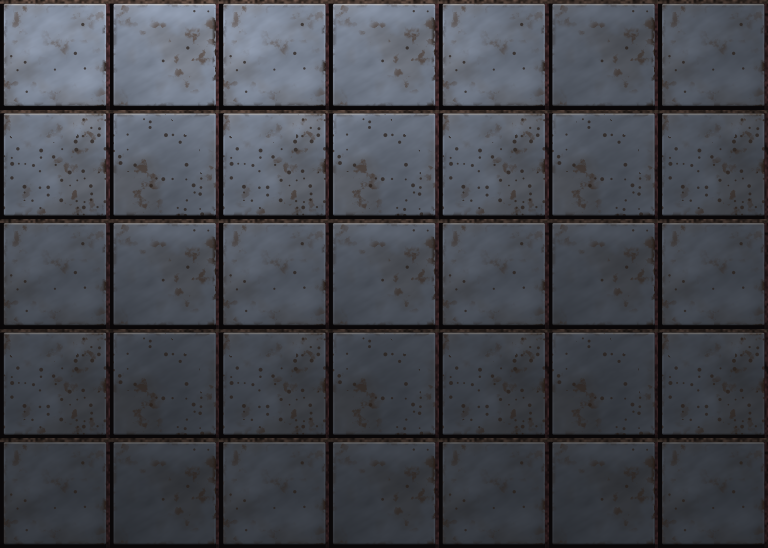
Reproduce this texture procedurally as a Shadertoy shader.

```glsl
// Seven by five worn blue-grey metal tiles with rusty grout, lit from the upper left.

const vec2 TILES = vec2(7.0, 5.0);
const vec3 STEEL = vec3(0.93, 1.0, 1.12);
const vec3 RUST = vec3(0.23, 0.17, 0.13);
const vec3 SHADOW = vec3(0.035, 0.028, 0.032);
const vec3 PLUM_GROUT = vec3(0.27, 0.17, 0.18);
const vec3 BROWN_GROUT = vec3(0.31, 0.25, 0.22);
const vec3 RIM = vec3(0.92, 0.88, 0.84);

float hash(vec2 p) {
    vec3 q = fract(p.xyx * vec3(0.1031, 0.1030, 0.0973));
    q += dot(q, q.yzx + 33.33);
    return fract((q.x + q.y) * q.z);
}

float noise(vec2 p) {
    vec2 i = floor(p), f = fract(p);
    f = f * f * (3.0 - 2.0 * f);
    float low = mix(hash(i), hash(i + vec2(1, 0)), f.x);
    float high = mix(hash(i + vec2(0, 1)), hash(i + vec2(1, 1)), f.x);
    return mix(low, high, f.y);
}

float fbm(vec2 p) {
    float sum = 0.0, amp = 0.53;
    for (int i = 0; i < 4; i++) {
        sum += amp * noise(p);
        p = mat2(1.6, 1.2, -1.2, 1.6) * p + 7.3;
        amp *= 0.5;
    }
    return sum;
}

float roundedBox(vec2 p, vec2 halfSize, float radius) {
    vec2 d = abs(p) - halfSize + radius;
    return length(max(d, 0.0)) + min(max(d.x, d.y), 0.0) - radius;
}

// Scattered round pits, gathered into loose clusters
float pits(vec2 p, float density, float aa) {
    vec2 q = p * 15.0, cell = floor(q);
    float chance = density * smoothstep(0.38, 0.65, noise(p * 3.5 + 11.0));
    vec2 center = 0.3 + 0.4 * vec2(hash(cell + 3.1), hash(cell + 8.7));
    float radius = mix(0.1, 0.27, hash(cell + 5.3));
    float blur = aa * 15.0;
    float dotMask = 1.0 - smoothstep(radius - blur, radius + blur, length(q - cell - center));
    return dotMask * step(hash(cell + 1.9), chance);
}

// Broad highlight falling off from the top, left of center
float lamp(vec2 uv) {
    vec2 d = uv - vec2(0.25, 1.0);
    return 0.16 + 0.44 / (1.0 + 3.5 * d.x * d.x + 6.0 * d.y * d.y);
}

// Grout: plum upright joints, brown level joints, each with a shadowed half
vec3 groutColor(vec2 cellUv, vec2 wear, float light, float aa) {
    float grit = noise(wear * 45.0) * 0.6 + noise(wear * 23.0) * 0.4;
    float upright = smoothstep(0.967 - aa, 0.967 + aa, cellUv.x);
    float level = 1.0 - smoothstep(0.034 - aa, 0.034 + aa, cellUv.y);
    float underTile = smoothstep(0.967 - aa, 0.967 + aa, cellUv.y);
    float glow = (0.3 + 1.5 * light) * (0.25 + 1.1 * grit);
    vec3 color = mix(SHADOW, PLUM_GROUT * glow, upright);
    color = mix(color, BROWN_GROUT * glow, level);
    return mix(color, SHADOW, underTile * (1.0 - 0.5 * upright));
}

// Tile face: clouded metal with stains, specks, pits and rusty borders
vec3 tileColor(vec2 cellUv, vec2 wear, float edge, float light, float aa) {
    float cloud = fbm(wear * vec2(2.5, 3.5) + 4.0);
    float smear = fbm(mat2(3.0, 5.0, -2.0, 9.0) * wear + 19.0);
    vec3 color = STEEL * light * (0.78 + 0.26 * cloud + 0.18 * smear);
    color *= 1.04 - 0.1 * cellUv.y;

    float stainArea = smoothstep(0.4, 0.65, fbm(wear * 3.0 + 2.0));
    float specks = smoothstep(0.57, 0.73, fbm(wear * 13.0 + 31.0)) * stainArea;
    color = mix(color, RUST * (0.4 + 1.7 * light), 0.55 * specks);
    color *= 1.0 - 0.1 * stainArea * vec3(0.6, 0.9, 1.2);

    float pittedRow = step(1.0, wear.y);
    color = mix(color, RUST * 0.65, 0.7 * pits(wear, mix(0.06, 0.4, pittedRow), aa));

    float border = smoothstep(-0.045, 0.0, edge);
    float chipped = smoothstep(0.52, 0.68, fbm(wear * 11.0 + 53.0));
    float rightSide = smoothstep(0.85, 0.97, cellUv.x);
    color = mix(color, RUST * 0.6, border * chipped * (0.35 + 0.6 * rightSide));

    // Polished bevel, strongest along the top
    float bevel = smoothstep(-0.016 - aa, -0.008 + aa, edge);
    float top = 1.0 - smoothstep(0.045 - aa, 0.05 + aa, cellUv.y);
    float bottom = smoothstep(0.945, 0.967, cellUv.y);
    float shine = 0.3 + 0.8 * noise(wear * vec2(13.0, 3.0) + 9.0);
    color *= 1.0 + 0.16 * bevel * (1.0 - bottom) - 0.35 * bottom;
    return mix(color, RIM * (0.22 + 1.1 * light), top * shine * 0.75);
}

void mainImage(out vec4 fragColor, in vec2 fragCoord) {
    vec2 uv = fragCoord / iResolution.xy;
    vec2 grid = vec2(uv.x, 1.0 - uv.y) * TILES;
    vec2 cellUv = fract(grid);
    vec2 wear = mod(grid, 2.0); // Wear recurs every two tiles
    float aa = 0.7 * TILES.y / iResolution.y;

    float light = lamp(uv) * (0.96 + 0.08 * hash(floor(grid) + 40.0));
    float edge = roundedBox(cellUv - 0.501, vec2(0.466), 0.014);
    vec3 grout = groutColor(cellUv, wear, light, aa);
    vec3 tile = tileColor(cellUv, wear, edge, light, aa);
    float face = 1.0 - smoothstep(-aa, aa, edge);
    fragColor = vec4(mix(grout, tile, face), 1.0);
}
```
